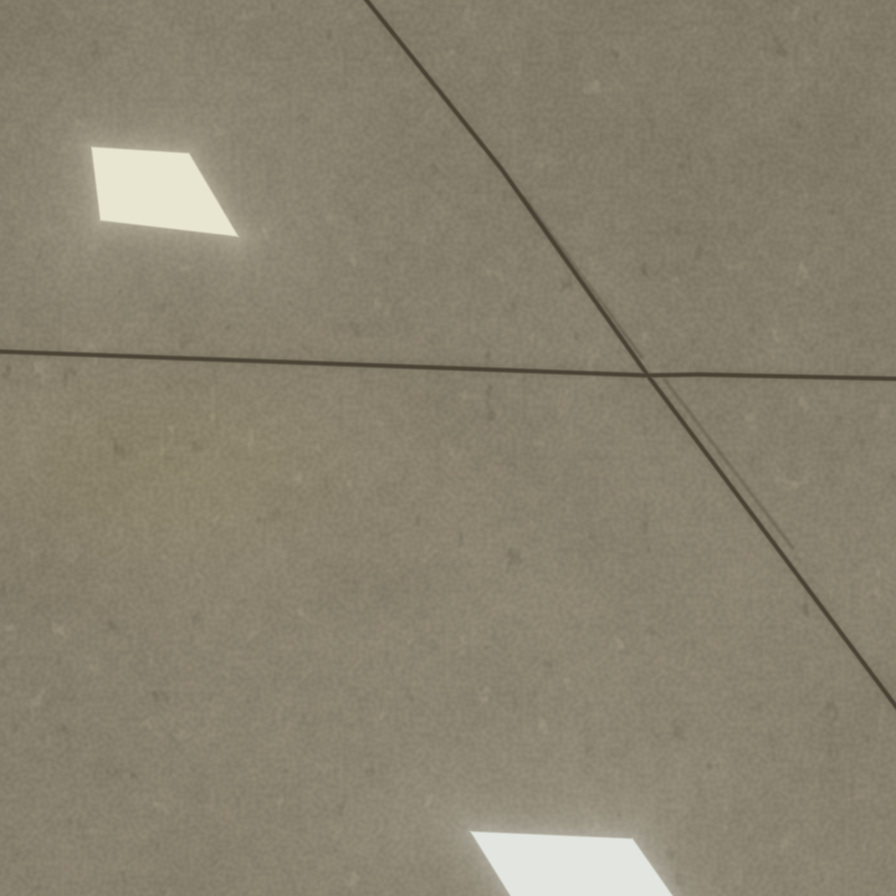
Reproduce this texture procedurally as a WebGL 2 fragment shader.

```glsl
#version 300 es
precision highp float;
// Polished stone floor tiles with dark joints and two bright window reflections.
uniform vec2 u_resolution;
out vec4 fragColor;

const vec3 STONE_DARK = vec3(0.485, 0.455, 0.385);
const vec3 STONE_LIGHT = vec3(0.575, 0.545, 0.470);
const vec3 JOINT = vec3(0.255, 0.225, 0.175);
const vec3 WARM_LIGHT = vec3(0.91, 0.90, 0.82);
const vec3 COOL_LIGHT = vec3(0.89, 0.90, 0.88);

vec2 hashGradient(vec2 cell) {
    vec3 p = fract(vec3(cell.xyx) * vec3(0.1031, 0.1030, 0.0973));
    p += dot(p, p.yzx + 33.33);
    float angle = 6.28318 * fract((p.x + p.y) * p.z);
    return vec2(cos(angle), sin(angle));
}

float gradientNoise(vec2 p) {
    vec2 i = floor(p), f = fract(p);
    vec2 w = f * f * f * (f * (f * 6.0 - 15.0) + 10.0);
    vec2 e = vec2(1.0, 0.0);
    float a = dot(hashGradient(i), f);
    float b = dot(hashGradient(i + e.xy), f - e.xy);
    float c = dot(hashGradient(i + e.yx), f - e.yx);
    float d = dot(hashGradient(i + e.xx), f - e.xx);
    return mix(mix(a, b, w.x), mix(c, d, w.x), w.y);
}

float fbm(vec2 p, int octaves) {
    float sum = 0.0, amplitude = 0.5;
    for (int i = 0; i < octaves; i++) {
        sum += amplitude * gradientNoise(p);
        p = mat2(1.6, 1.2, -1.2, 1.6) * p + 7.3;
        amplitude *= 0.55;
    }
    return sum;
}

float segmentDistance(vec2 p, vec2 a, vec2 b) {
    vec2 ab = b - a;
    return length(p - a - ab * clamp(dot(p - a, ab) / dot(ab, ab), 0.0, 1.0));
}

// Signed distance to a convex quad with corners in clockwise order.
float quadDistance(vec2 p, vec2 a, vec2 b, vec2 c, vec2 d) {
    vec2 corners[4] = vec2[4](a, b, c, d);
    float nearest = 10.0, side = -10.0;
    for (int i = 0; i < 4; i++) {
        vec2 start = corners[i], end = corners[(i + 1) % 4];
        vec2 edge = normalize(end - start);
        nearest = min(nearest, segmentDistance(p, start, end));
        side = max(side, dot(p - start, vec2(-edge.y, edge.x)));
    }
    return side > 0.0 ? nearest : -nearest;
}

float stroke(float dist, float halfWidth, float blur) {
    return 1.0 - smoothstep(halfWidth - blur, halfWidth + blur, dist);
}

float blob(vec2 p, vec2 center, vec2 radius) {
    vec2 q = (p - center) / radius;
    return exp(-dot(q, q));
}

vec3 stone(vec2 p) {
    // Broad lighting across the floor.
    float tone = 0.48 + 0.20 * blob(p, vec2(0.55, 0.22), vec2(0.45, 0.30));
    tone -= 0.22 * blob(p, vec2(0.85, 0.95), vec2(0.42, 0.30));
    tone -= 0.20 * blob(p, vec2(0.0, 1.0), vec2(0.14, 0.18));
    tone -= 0.12 * blob(p, vec2(0.0, 0.25), vec2(0.16, 0.25));
    // Clouds, mottling and fine grain.
    tone += 0.42 * fbm(p * 7.0, 4);
    tone += 0.42 * fbm(p * 48.0 + 11.0, 3);
    tone += 0.42 * gradientNoise(p * 175.0);
    // Sparse dark and pale mineral marks.
    float marks = fbm(p * vec2(34.0, 25.0) + 41.0, 3);
    tone += 0.5 * (smoothstep(0.20, 0.42, marks) - smoothstep(0.20, 0.42, -marks));
    vec3 color = mix(STONE_DARK, STONE_LIGHT, tone);
    float stain = blob(p, vec2(0.18, 0.48), vec2(0.20, 0.10));
    return color + vec3(0.014, 0.012, -0.012) * stain;
}

vec3 addReflection(vec3 color, vec3 light, float dist, float blur) {
    float outside = max(dist, 0.0);
    float halo = 0.20 * exp(-outside / 0.012) + 0.17 * exp(-outside / 0.055);
    color = mix(color, light, halo);
    return mix(color, light, stroke(dist, 0.0, blur));
}

void main() {
    vec2 p = gl_FragCoord.xy / u_resolution;
    float blur = max(1.2 / min(u_resolution.x, u_resolution.y), 0.0018);
    vec3 color = stone(p);

    // Joints bend slightly where the tiles meet.
    vec2 crossing = vec2(0.723, 0.581);
    float diagonal = min(segmentDistance(p, vec2(0.405, 1.005), vec2(0.560, 0.811)),
        min(segmentDistance(p, vec2(0.560, 0.811), crossing),
            segmentDistance(p, crossing, vec2(1.005, 0.205))));
    float level = min(segmentDistance(p, vec2(-0.01, 0.608), crossing),
        min(segmentDistance(p, crossing, vec2(0.781, 0.582)),
            segmentDistance(p, vec2(0.781, 0.582), vec2(1.01, 0.577))));
    float bevel = min(segmentDistance(p, vec2(0.585, 0.779), vec2(0.716, 0.602)),
        segmentDistance(p, vec2(0.742, 0.576), vec2(0.885, 0.388)));
    float joint = min(diagonal, level);
    color = mix(color, JOINT, 0.30 * stroke(bevel, 0.002, 0.0025));
    color = mix(color, JOINT, 0.16 * exp(-joint / 0.005));
    color = mix(color, JOINT, 0.86 * stroke(joint, 0.0024, blur));

    // Window reflections; the lower one runs off the canvas.
    float upper = quadDistance(p, vec2(0.102, 0.836), vec2(0.211, 0.829),
        vec2(0.266, 0.736), vec2(0.112, 0.754));
    float lower = quadDistance(p, vec2(0.525, 0.072), vec2(0.706, 0.064),
        vec2(0.793, -0.060), vec2(0.607, -0.060));
    color = addReflection(color, WARM_LIGHT, upper, blur);
    color = addReflection(color, COOL_LIGHT, lower, blur);
    fragColor = vec4(color, 1.0);
}
```
